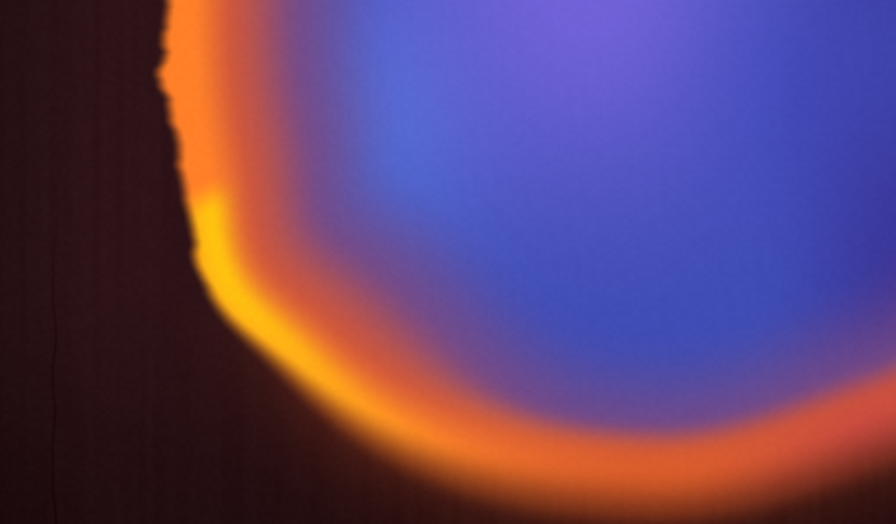
This background is drawn by a WebGL 2 fragment shader. Its source:

```glsl
#version 300 es
precision highp float;
// A soft blue-violet disc with a burning orange rim on a dark brown wall.
// A superellipse gives the depth inside the rim; colour ramps over that depth
// are varied by the angle around the rim, then lit with broad gaussian glows.
uniform vec2 u_resolution;
out vec4 fragColor;

// Geometry, in units of the canvas height
const vec2 CENTER = vec2(1.311, 1.016);
const float RADIUS = 1.0;
const float ROUNDNESS = 2.4;
const float JAG_SIZE = 0.013;
const float GRAIN = 0.012;

// Colours
const vec3 WALL = vec3(0.175, 0.072, 0.088);
const vec3 WALL_LOW = vec3(0.125, 0.045, 0.055);
const vec3 HALO = vec3(0.20, 0.075, 0.015);
const vec3 ORANGE = vec3(1.0, 0.50, 0.16);
const vec3 COPPER = vec3(0.87, 0.37, 0.16);
const vec3 ROSE = vec3(0.79, 0.29, 0.25);
const vec3 GOLD = vec3(1.0, 0.76, 0.06);
const vec3 EMBER = vec3(0.81, 0.34, 0.23);
const vec3 PLUM = vec3(0.49, 0.29, 0.50);
const vec3 DEEP_BLUE = vec3(0.235, 0.295, 0.70);
const vec3 AZURE = vec3(0.30, 0.43, 0.83);
const vec3 VIOLET = vec3(0.46, 0.39, 0.86);
const vec3 DUSK = vec3(0.23, 0.18, 0.56);

float hash(vec2 p) {
    return fract(sin(dot(p, vec2(127.1, 311.7))) * 43758.5453);
}

float noise(vec2 p) {
    vec2 i = floor(p), f = fract(p);
    f = f * f * (3.0 - 2.0 * f);
    float low = mix(hash(i), hash(i + vec2(1, 0)), f.x);
    float high = mix(hash(i + vec2(0, 1)), hash(i + vec2(1, 1)), f.x);
    return mix(low, high, f.y);
}

float glow(vec2 offset, vec2 size) {
    vec2 q = offset / size;
    return exp(-dot(q, q));
}

float bump(float x, float width) {
    return exp(-x * x / (width * width));
}

// Depth inside the rim; angle runs from 0 at the left to PI/2 at the bottom
float rimDepth(vec2 p, float angle) {
    vec2 q = abs(p - CENTER);
    float d = RADIUS - pow(pow(q.x, ROUNDNESS) + pow(q.y, ROUNDNESS), 1.0 / ROUNDNESS);
    d += 0.034 * bump(angle - 0.56, 0.13);
    return d - 0.06 * smoothstep(1.5, 2.0, angle);
}

// Torn outline, only along the left side
float tornEdge(float y, float angle) {
    float jag = (noise(vec2(y * 22.0, 3.0)) - 0.5) + 0.4 * (noise(vec2(y * 60.0, 8.0)) - 0.5);
    float tooth = max(0.0, 1.0 - abs(y - 0.855) / 0.045);
    return (JAG_SIZE * jag + 0.022 * tooth) * (1.0 - smoothstep(0.45, 0.65, angle));
}

vec3 wallColor(vec2 p, float depth, float angle) {
    vec3 col = mix(WALL_LOW, WALL, smoothstep(-0.1, 0.5, p.y));
    col *= 0.86 + 0.14 * smoothstep(0.0, 0.2, p.x);
    // Faint vertical streaks and a thin crack
    col += 0.012 * (noise(vec2(p.x * 70.0, p.y * 1.5)) - 0.5);
    float crackX = 0.104 + 0.008 * (noise(vec2(p.y * 14.0, 5.0)) - 0.5);
    col -= 0.025 * bump(p.x - crackX, 0.003) * (1.0 - smoothstep(0.3, 0.7, p.y));
    // Warm light spilling below the rim
    return col + HALO * exp(min(depth, 0.0) * 16.0) * smoothstep(0.5, 1.0, angle);
}

vec3 coreColor(vec2 p) {
    vec3 col = mix(DEEP_BLUE, AZURE, 0.9 * glow(p - vec2(0.76, 0.80), vec2(0.20, 0.30)));
    col = mix(col, VIOLET, 0.95 * glow(p - vec2(1.12, 1.04), vec2(0.38, 0.42)));
    col = mix(col, vec3(0.25, 0.29, 0.74), 0.6 * glow(p - vec2(1.55, 0.80), vec2(0.2, 0.3)));
    return mix(col, DUSK, 0.85 * smoothstep(1.42, 1.78, p.x) * (1.0 - 0.6 * glow(p - vec2(1.7, 0.9), vec2(0.25))));
}

vec3 discColor(vec2 p, float depth, float angle) {
    float below = smoothstep(0.8, 1.4, angle);
    float inner = depth + 0.09 * below * smoothstep(0.10, 0.20, depth);
    // Rim hue changes around the arc
    vec3 rim = mix(ORANGE, COPPER, smoothstep(0.95, 1.5, angle));
    rim = mix(rim, ROSE, smoothstep(1.5, 2.0, angle));
    float streak = smoothstep(0.37, 0.44, angle) * (1.0 - smoothstep(0.5, 1.2, angle));
    rim = mix(rim, GOLD, streak * bump(depth - 0.045, 0.05));
    // Ramp from the rim to the core
    vec3 ember = mix(EMBER, rim, 0.5 * below);
    vec3 col = mix(rim, ember, smoothstep(0.05, 0.14, inner));
    col = mix(col, PLUM, smoothstep(0.11, 0.27, inner));
    return mix(col, coreColor(p), smoothstep(0.19, 0.45, inner));
}

void main() {
    vec2 p = gl_FragCoord.xy / u_resolution.y;
    vec2 away = CENTER - p;
    float angle = atan(away.y, away.x);
    float depth = rimDepth(p, angle);
    float torn = depth + tornEdge(p.y, angle);

    // The edge is crisp on the left and melts away at the bottom
    float blur = smoothstep(0.5, 1.35, angle);
    float cover = smoothstep(mix(-0.010, -0.045, blur), mix(0.022, 0.095, blur), torn);
    vec3 col = mix(wallColor(p, depth, angle), discColor(p, depth, angle), cover);

    col += GRAIN * (noise(p * 150.0) - 0.5);
    fragColor = vec4(clamp(col, 0.0, 1.0), 1.0);
}
```
